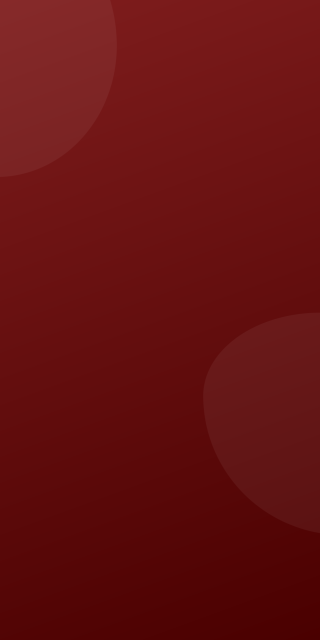
Write a Shadertoy shader that draws this background.

```glsl
// A deep red backdrop: a slanted linear gradient from warm red to dark maroon,
// with two pale translucent blobs entering from the left and right borders.
// Each blob joins two elliptical quarters that share one sideways tip.

const vec2 CANVAS = vec2(1.0, 2.0);          // width and height, y runs downward
const vec3 WARM_RED = vec3(0.498, 0.114, 0.114);
const vec3 DARK_MAROON = vec3(0.290, 0.0, 0.0);
const vec3 VEIL = vec3(1.0);
const float VEIL_OPACITY = 0.055;
const float GRADIENT_ANGLE = 0.349;          // slant away from vertical, radians

// Position along a corner-to-corner gradient, 0 at the start and 1 at the end
float gradientPosition(vec2 p, vec2 size, float angle) {
    vec2 direction = vec2(sin(angle), cos(angle));
    return clamp(dot(p, direction) / dot(size, direction), 0.0, 1.0);
}

// Approximate signed distance to an axis-aligned ellipse
float ellipseDistance(vec2 p, vec2 radii) {
    float k = length(p / radii);
    float slope = length(p / (radii * radii));
    return k * (k - 1.0) / max(slope, 1e-4);
}

// Blob with its tip facing side (+1 right, -1 left) and separate quarter radii
float blobDistance(vec2 p, vec2 tip, float side, vec2 upper, vec2 lower) {
    vec2 radii = p.y < tip.y ? upper : lower;
    vec2 local = vec2(side * (p.x - tip.x) + radii.x, p.y - tip.y);
    local.x = max(local.x, 0.0);
    return ellipseDistance(local, radii);
}

// Antialiased coverage of a signed distance
float coverage(float dist, float pixel) {
    return 1.0 - smoothstep(-0.7 * pixel, 0.7 * pixel, dist);
}

void mainImage(out vec4 fragColor, in vec2 fragCoord) {
    vec2 uv = fragCoord / iResolution.xy;
    vec2 p = vec2(uv.x, 1.0 - uv.y) * CANVAS;
    float pixel = CANVAS.x / iResolution.x;

    // Background gradient
    vec3 color = mix(WARM_RED, DARK_MAROON, gradientPosition(p, CANVAS, GRADIENT_ANGLE));

    // Translucent blobs
    float leftBlob = blobDistance(p, vec2(0.365, 0.143), 1.0,
                                  vec2(0.375, 0.435), vec2(0.375, 0.410));
    float rightBlob = blobDistance(p, vec2(0.635, 1.237), -1.0,
                                   vec2(0.366, 0.260), vec2(0.438, 0.435));
    color = mix(color, VEIL, VEIL_OPACITY * coverage(leftBlob, pixel));
    color = mix(color, VEIL, VEIL_OPACITY * coverage(rightBlob, pixel));

    fragColor = vec4(color, 1.0);
}
```
